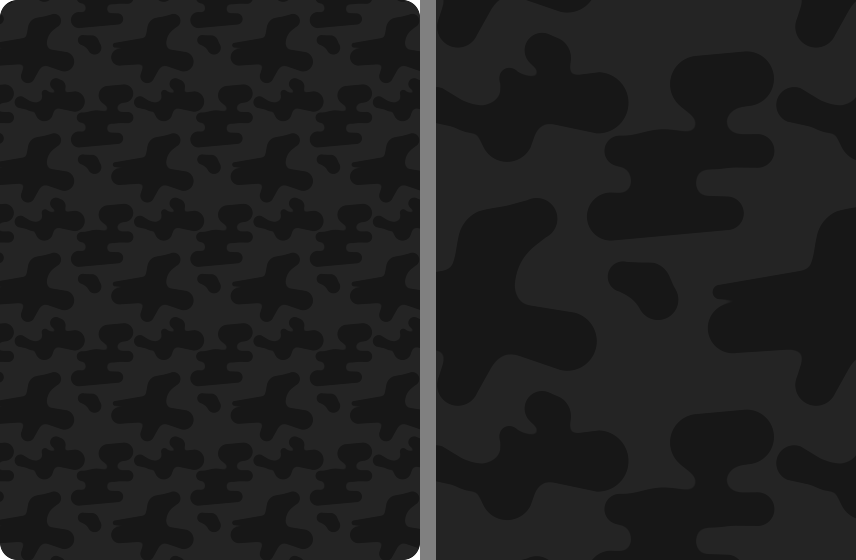
Left, the full canvas; right, a detail of the centre.
This pattern is drawn by a Shadertoy shader. Its source:

```glsl
// Dark camouflage: four blob shapes repeated on a square grid inside a rounded panel.

const float TILE = 163.75; // repeat size, with the canvas 576 units wide

// Offset from the nearest repeat of a blob centre
vec2 nearest(vec2 p, vec2 centre) {
    return mod(p - centre + 0.5 * TILE, TILE) - 0.5 * TILE;
}

// Tapered capsule from a to b
float limb(vec2 p, vec2 a, vec2 b, float ra, float rb) {
    vec2 ba = b - a;
    float h = clamp(dot(p - a, ba) / dot(ba, ba), 0.0, 1.0);
    return length(p - a - ba * h) - mix(ra, rb, h);
}

// Union with a fillet of size k
float blend(float a, float b, float k) {
    float h = max(k - abs(a - b), 0.0) / k;
    return min(a, b) - 0.25 * h * h * k;
}

float roundedBox(vec2 p, vec2 halfSize, float r) {
    vec2 q = abs(p) - halfSize + r;
    return length(max(q, 0.0)) + min(max(q.x, q.y), 0.0) - r;
}

// Large blob: raised lobe, right arm, foot, left arm and thin finger
float largeBlob(vec2 p) {
    float d = limb(p, vec2(28, -38), vec2(8, -28), 9.5, 14.0);
    d = blend(d, limb(p, vec2(7, -26), vec2(0, 2), 13.5, 16.5), 7.0);
    d = blend(d, limb(p, vec2(2, 8), vec2(42, 18), 10.0, 13.5), 9.0);
    d = blend(d, limb(p, vec2(2, 15), vec2(-8, 38), 12.0, 9.5), 9.0);
    d = blend(d, limb(p, vec2(-46, 12), vec2(0, 5), 11.5, 15.5), 8.0);
    return blend(d, limb(p, vec2(-52, -4.5), vec2(-10, -7), 3.3, 8.0), 3.0);
}

// Small bean
float bean(vec2 p) {
    float d = limb(p, vec2(-9.5, -6.5), vec2(2, -3.5), 7.0, 9.5);
    return blend(d, limb(p, vec2(3, -2), vec2(6.5, 4), 8.5, 9.3), 4.0);
}

// Stacked blob: oval head, neck and two bars joined by a core
float stackedBlob(vec2 p) {
    float d = limb(p, vec2(7, -28.5), vec2(29, -31), 13.0, 12.5);
    d = blend(d, limb(p, vec2(13, -20), vec2(13, 0), 6.0, 7.0), 9.0);
    d = blend(d, limb(p, vec2(-29, 2), vec2(34, 2), 7.0, 7.7), 8.0);
    d = blend(d, limb(p, vec2(-9, 8), vec2(-9, 20), 14.5, 15.0), 8.0);
    return blend(d, limb(p, vec2(-33, 32), vec2(20, 30.5), 11.0, 7.7), 6.0);
}

// Branching blob: right lobe, knob on a neck, spike, lower lobe and left arm
float branchingBlob(vec2 p) {
    float d = limb(p, vec2(34, 0), vec2(10, -1), 14.0, 10.0);
    d = blend(d, limb(p, vec2(8.5, -24), vec2(12.5, -22), 8.0, 8.2), 4.0);
    d = blend(d, limb(p, vec2(14, -19), vec2(14, -5), 6.5, 7.5), 5.0);
    d = blend(d, limb(p, vec2(-6.5, -11.5), vec2(0, -2), 4.5, 8.0), 5.0);
    d = blend(d, limb(p, vec2(-7.5, 15), vec2(0, 0), 12.0, 10.0), 7.0);
    d = blend(d, limb(p, vec2(-25, 7), vec2(-10, 8), 5.5, 7.0), 7.0);
    return blend(d, limb(p, vec2(-40, 1), vec2(-25, 7), 8.2, 5.5), 4.0);
}

void mainImage(out vec4 fragColor, in vec2 fragCoord) {
    float pixel = 576.0 / iResolution.x;
    vec2 p = vec2(fragCoord.x, iResolution.y - fragCoord.y) * pixel;
    vec2 halfCanvas = 0.5 * iResolution.xy * pixel;

    // Nearest blob of the repeat
    float d = largeBlob(nearest(p, vec2(210, 394)));
    d = min(d, bean(nearest(p, vec2(287, 389))));
    d = min(d, stackedBlob(nearest(p, vec2(305, 323))));
    d = min(d, branchingBlob(nearest(p, vec2(232, 303))));

    // Camouflage tones, then the white corners
    float blob = 1.0 - smoothstep(-0.6 * pixel, 0.6 * pixel, d);
    vec3 color = mix(vec3(0.141), vec3(0.09), blob);
    float corner = roundedBox(p - halfCanvas, halfCanvas, 24.0);
    color = mix(color, vec3(1.0), smoothstep(-0.5 * pixel, 0.5 * pixel, corner));
    fragColor = vec4(color, 1.0);
}
```
